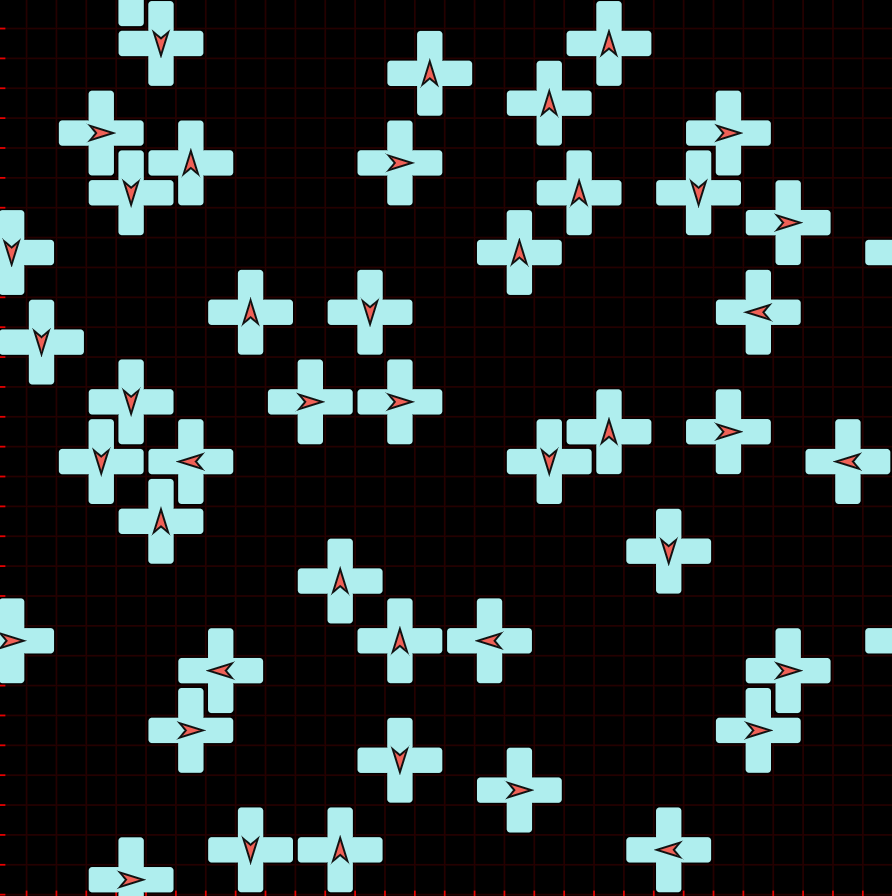
A WebGL 1 fragment shader for this pattern:

```glsl
precision highp float;

uniform vec2 u_resolution;

// Layout, in cells
const float CELLS = 30.0;
const vec2 GRID_SHIFT = vec2(0.11, -0.045);
const float DENSITY = 0.078;
const float SEED = 17.0;

// Sizes, in cells
const float LINE_HALF = 0.029;
const float TICK_LENGTH = 0.18;
const float ARM_LENGTH = 1.42;
const float ARM_HALF = 0.425;
const float CORNER = 0.12;
const float OUTLINE_HALF = 0.033;
const vec2 TIP = vec2(0.0, 0.40);
const vec2 WING = vec2(0.24, -0.37);
const vec2 NOTCH = vec2(0.0, -0.17);

const vec3 BACKGROUND = vec3(0.0);
const vec3 GRID_RED = vec3(0.14, 0.0, 0.0);
const vec3 TICK_RED = vec3(0.9, 0.0, 0.0);
const vec3 TURQUOISE = vec3(0.686, 0.933, 0.933);
const vec3 SALMON = vec3(0.94, 0.38, 0.34);
const vec3 OUTLINE = vec3(0.07);

float hash(vec2 p) {
  vec3 q = fract(p.xyx * 0.1031);
  q += dot(q, q.yzx + 33.33);
  return fract((q.x + q.y) * q.z);
}

// Random rank of a cell; the grid wraps around
float rank(vec2 cell) {
  return hash(mod(cell, CELLS) + SEED);
}

// A cell holds a cross if it outranks every cell whose cross would overlap
bool hasCross(vec2 cell) {
  float own = rank(cell);
  if (own < 1.0 - DENSITY) return false;
  for (int y = -2; y <= 2; y++) {
    for (int x = -2; x <= 2; x++) {
      vec2 o = vec2(float(x), float(y));
      float reach = abs(o.x) + abs(o.y);
      if (reach > 0.5 && reach < 2.5 && rank(cell + o) > own) return false;
    }
  }
  return true;
}

float roundedBox(vec2 p, vec2 halfSize) {
  vec2 d = abs(p) - halfSize + CORNER;
  return length(max(d, 0.0)) + min(max(d.x, d.y), 0.0) - CORNER;
}

float crossShape(vec2 p) {
  return min(roundedBox(p, vec2(ARM_LENGTH, ARM_HALF)),
             roundedBox(p, vec2(ARM_HALF, ARM_LENGTH)));
}

// Signed distance to the line a-b, positive on its left
float edge(vec2 p, vec2 a, vec2 b) {
  vec2 d = normalize(b - a);
  return dot(p - a, vec2(-d.y, d.x));
}

// Notched arrowhead pointing up
float arrowShape(vec2 p) {
  p.x = abs(p.x);
  return max(edge(p, TIP, WING), edge(p, WING, NOTCH));
}

vec2 quarterTurns(vec2 p, float turns) {
  float a = turns * 1.5707963;
  return vec2(cos(a) * p.x - sin(a) * p.y, sin(a) * p.x + cos(a) * p.y);
}

void main() {
  float pixel = CELLS / u_resolution.y;
  vec2 canvas = gl_FragCoord.xy * pixel;
  vec2 p = canvas + GRID_SHIFT;
  vec2 cell = floor(p);
  vec2 local = p - cell - 0.5;

  // Grid lines, with bright ticks at the left and bottom
  vec2 lines = clamp(0.5 + (LINE_HALF - 0.5 + abs(local)) / pixel, 0.0, 1.0);
  vec3 color = mix(BACKGROUND, GRID_RED, max(lines.x, lines.y));
  vec2 ticks = lines * clamp(0.5 + (TICK_LENGTH - canvas.yx) / pixel, 0.0, 1.0);
  color = mix(color, TICK_RED, max(ticks.x, ticks.y));

  // Crosses centred in this cell or a side neighbour
  float body = 10.0;
  for (int y = -1; y <= 1; y++) {
    for (int x = -1; x <= 1; x++) {
      vec2 o = vec2(float(x), float(y));
      if (abs(o.x) + abs(o.y) < 1.5 && hasCross(cell + o)) {
        body = min(body, crossShape(local - o));
      }
    }
  }
  color = mix(color, TURQUOISE, clamp(0.5 - body / pixel, 0.0, 1.0));

  // Outlined arrow in one of four directions
  if (hasCross(cell)) {
    float turns = floor(4.0 * hash(mod(cell, CELLS) + SEED + 71.3));
    float arrow = arrowShape(quarterTurns(local, turns));
    color = mix(color, OUTLINE, clamp(0.5 - (arrow - OUTLINE_HALF) / pixel, 0.0, 1.0));
    color = mix(color, SALMON, clamp(0.5 - (arrow + OUTLINE_HALF) / pixel, 0.0, 1.0));
  }

  gl_FragColor = vec4(color, 1.0);
}
```
